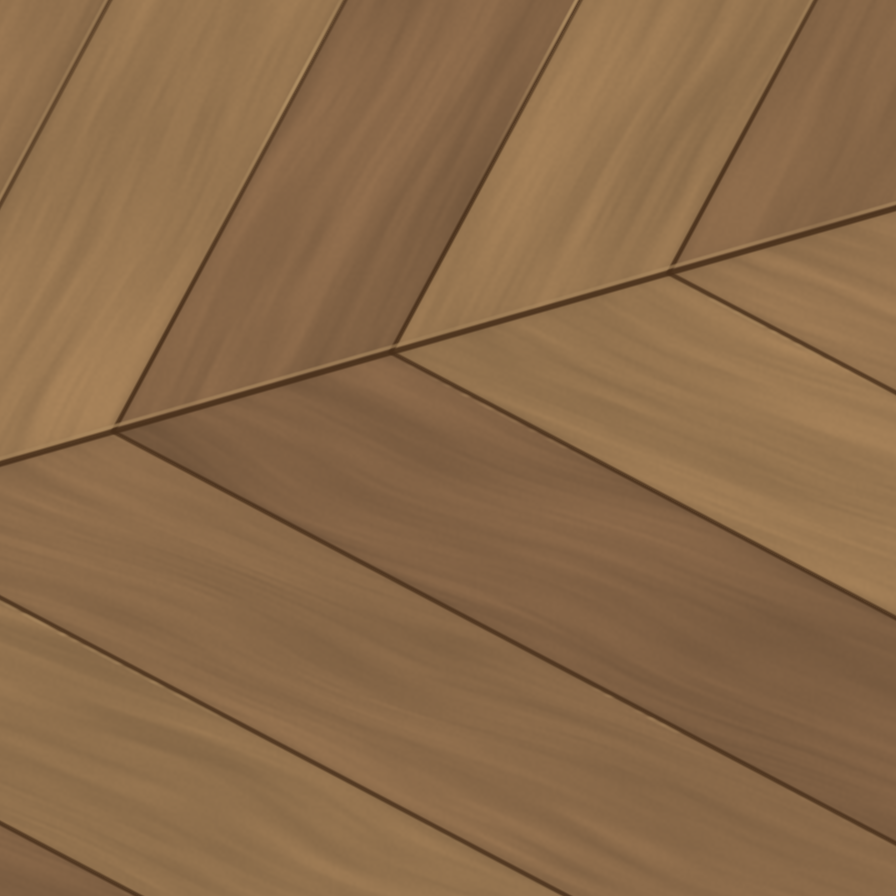
This texture is drawn by a Shadertoy shader. Its source:

```glsl
const vec2  JUNCTION = vec2(0.1263, 0.5182);   // one point where seams meet the spine
const vec2  STEP     = vec2(0.3100, 0.0885);   // spine travel from plank to plank
const vec2  UP_DIR   = vec2(0.4735, 0.8808);   // run of the planks above the spine
const vec2  DOWN_DIR = vec2(0.8850, -0.4656);  // run of the planks below the spine
const vec3  DARK_WOOD  = vec3(0.497, 0.372, 0.262);
const vec3  LIGHT_WOOD = vec3(0.608, 0.475, 0.324);
const vec3  GAP_COLOR  = vec3(0.270, 0.175, 0.095);
const vec3  EDGE_COLOR = vec3(0.690, 0.560, 0.390);
const float SPINE_HALF = 0.0026;
const float SEAM_HALF  = 0.0019;
const float EDGE_HALF  = 0.0013;
const float SOFTNESS   = 0.0022;
const float GRAIN      = 0.15;
const float TONE_COUNT = 6.0;
const float UP_TONES[6]   = float[6](0.50, 0.70, 0.90, 0.20, 0.92, 0.32);
const float DOWN_TONES[6] = float[6](0.18, 0.88, 0.45, 0.12, 0.92, 0.72);

float hash(vec2 cell) {
    vec3 q = fract(cell.xyx * 0.1031);
    q += dot(q, q.yzx + 33.33);
    return fract((q.x + q.y) * q.z);
}

float noise(vec2 p) {
    vec2 i = floor(p), f = fract(p);
    f = f * f * (3.0 - 2.0 * f);
    return mix(mix(hash(i), hash(i + vec2(1, 0)), f.x),
               mix(hash(i + vec2(0, 1)), hash(i + vec2(1, 1)), f.x), f.y);
}

float cross2(vec2 a, vec2 b) { return a.x * b.y - a.y * b.x; }

// Soft line of a given half width around zero distance
float line(float d, float halfWidth, float soft) {
    return 1.0 - smoothstep(halfWidth - 0.5 * soft, halfWidth + soft, abs(d));
}

// Streaks drawn out along the plank, bent by a slow warp
float woodGrain(float along, float across, float bend, float seed) {
    vec2 offset = vec2(seed * 17.3, seed * 41.7) + 200.0;
    across += bend * (noise(vec2(along * 4.5, across * 8.0) + offset) - 0.5);
    float broad  = noise(vec2(along * 3.0, across * 15.0) + offset);
    float streak = noise(vec2(along * 5.0, across * 65.0) + offset);
    float fine   = noise(vec2(along * 15.0, across * 170.0) + offset);
    return 0.45 * broad + 0.36 * streak + 0.19 * fine - 0.5;
}

void mainImage(out vec4 fragColor, in vec2 fragCoord) {
    vec2 p = fragCoord / iResolution.y - JUNCTION;
    float soft = max(SOFTNESS, 1.0 / iResolution.y);

    // Side of the spine, and plank coordinates on that side
    float spine = cross2(normalize(STEP), p);
    bool above = spine > 0.0;
    vec2 dir = above ? UP_DIR : DOWN_DIR;
    float width = abs(cross2(STEP, dir));
    float slot = cross2(p, dir) / cross2(STEP, dir);
    float along = dot(p - slot * STEP, dir);
    float plank = floor(slot);
    float seamId = round(slot);
    float seam = (slot - seamId) * width;
    float across = slot * width;

    // Plank tone and grain
    int toneId = int(mod(plank + 3.0, TONE_COUNT));
    float tone = above ? UP_TONES[toneId] : DOWN_TONES[toneId];
    float seed = plank + (above ? 30.0 : 10.0);
    float tilt = above ? 0.03 : -0.12;
    float bend = above ? 0.022 : 0.055;
    vec3 color = mix(DARK_WOOD, LIGHT_WOOD, tone);
    color *= 1.0 + GRAIN * woodGrain(along, across + tilt * along, bend, seed) / 0.55;
    color *= 1.0 + 0.05 * (noise(p * 3.0 + 50.0) - 0.5);
    color *= 1.0 + 0.02 * (noise(p * 260.0 + 300.0) - 0.5);

    // Soft shade beside the joints
    color *= 1.0 - 0.10 * exp(-abs(seam) / 0.006) - 0.08 * exp(-abs(spine) / 0.007);

    // Seams: dark gap, with a worn edge that catches the light in places
    float wear = noise(vec2(along * 9.0 + 70.0, seamId * 7.0 + seed));
    float speckle = noise(vec2(along * 130.0 + 90.0, seamId * 5.0 + 40.0));
    float glint = above ? smoothstep(0.12, 0.45, along) * (0.35 + 0.6 * wear)
                        : 0.55 * smoothstep(0.35, 0.9, wear) * speckle;
    float gap = above ? mix(0.85, 0.55, smoothstep(0.1, 0.5, along)) : 0.78;
    color = mix(color, GAP_COLOR, gap * line(seam, SEAM_HALF, soft));
    color = mix(color, EDGE_COLOR, glint * line(seam + 0.0038, EDGE_HALF, soft));

    // Spine: dark gap below a pale bevel
    float bevelWear = 0.35 + 0.35 * noise(vec2(p.x * 14.0 + 60.0, 3.0));
    color = mix(color, EDGE_COLOR, bevelWear * line(spine - 0.0058, EDGE_HALF, soft));
    color = mix(color, GAP_COLOR, 0.85 * line(spine, SPINE_HALF, soft));

    fragColor = vec4(color, 1.0);
}
```
